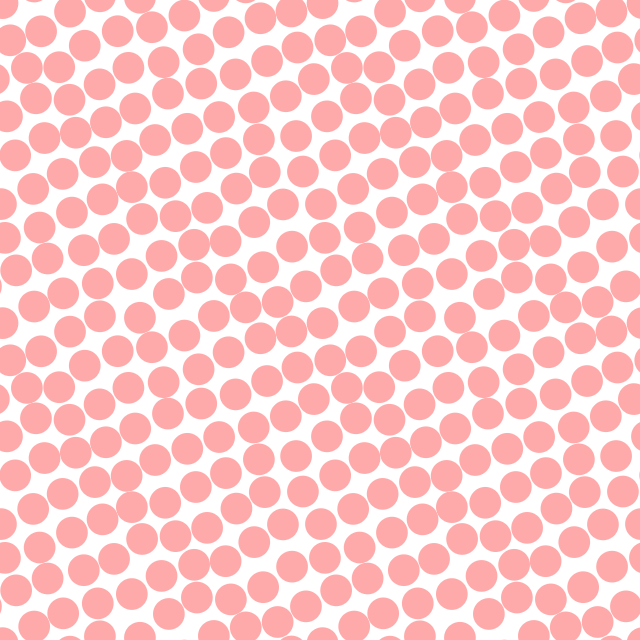
Write a Shadertoy shader that draws this pattern.

```glsl
// Soft pink dots on white, packed in a loose, wavy, tilted grid that repeats twice per side.

const float TAU = 6.2831853;
const float TILES = 2.0;        // repeats along the canvas height
const float SITES = 81.0;       // dots in one tile
const float RADIUS = 0.0495;    // dot radius in tile units
const vec3 PINK = vec3(1.0, 0.667, 0.667);
const vec3 WHITE = vec3(1.0);

// Grid steps along a row and from row to row; both wrap exactly at the tile.
const vec2 ROW_STEP = vec2(8.0, 3.0);
const vec2 COLUMN_STEP = vec2(-3.0, 9.0);

vec2 hash22(vec2 p) {
    vec3 q = fract(p.xyx * vec3(0.1031, 0.1030, 0.0973));
    q += dot(q, q.yzx + 33.33);
    return fract((q.xx + q.yz) * q.zy);
}

// Sine of a whole number of waves per tile.
float wave(vec2 p, vec2 cycles, float phase) {
    return sin(TAU * (dot(p, cycles) + phase));
}

vec2 toGrid(vec2 p) {
    return vec2(dot(p, vec2(9.0, 3.0)), dot(p, vec2(-3.0, 8.0)));
}

// Grid site, moved by sliding rows and columns, slow swells and jitter.
vec2 looseSite(vec2 cell) {
    vec2 site = cell.x * ROW_STEP + cell.y * COLUMN_STEP;
    vec2 p = site / SITES;
    vec2 jitter = hash22(mod(site, SITES) + 7.0) - 0.5;

    float alongRow = 0.013 * wave(p, vec2(-1.0, 3.0), 0.15)
                   + 0.006 * wave(p, vec2(1.0, 1.0), 0.60)
                   + 0.009 * jitter.x;
    float acrossRow = 0.010 * wave(p, vec2(3.0, 1.0), 0.35)
                    + 0.014 * wave(p, vec2(2.0, 2.0), 0.80)
                    + 0.018 * jitter.y;
    return p + alongRow * normalize(ROW_STEP) + acrossRow * normalize(COLUMN_STEP);
}

// Push that parts two dots closer than the given spacing.
vec2 separation(vec2 p, vec2 neighbor, float spacing) {
    vec2 away = p - neighbor;
    float gap = max(length(away), 0.0001);
    return 0.5 * max(spacing - gap, 0.0) * away / gap;
}

// Site after being pushed off its four neighbors.
vec2 settledSite(vec2 cell, float spacing) {
    vec2 p = looseSite(cell);
    vec2 push = vec2(0.0);
    for (int side = -1; side <= 1; side += 2) {
        float s = float(side);
        push += separation(p, looseSite(cell + vec2(s, 0.0)), spacing);
        push += separation(p, looseSite(cell + vec2(0.0, s)), spacing);
    }
    return p + push;
}

// Signed distance to the closest dot.
float dotField(vec2 p, float radius) {
    vec2 home = round(toGrid(p));
    float nearest = 1.0;
    for (int j = -1; j <= 1; j++) {
        for (int i = -1; i <= 1; i++) {
            vec2 center = settledSite(home + vec2(i, j), 2.0 * radius);
            nearest = min(nearest, distance(p, center));
        }
    }
    return nearest - radius;
}

void mainImage(out vec4 fragColor, in vec2 fragCoord) {
    float pixel = TILES / iResolution.y;
    float edge = dotField(fragCoord * pixel, RADIUS);
    float coverage = clamp(0.5 - edge / pixel, 0.0, 1.0);
    fragColor = vec4(mix(WHITE, PINK, coverage), 1.0);
}
```
